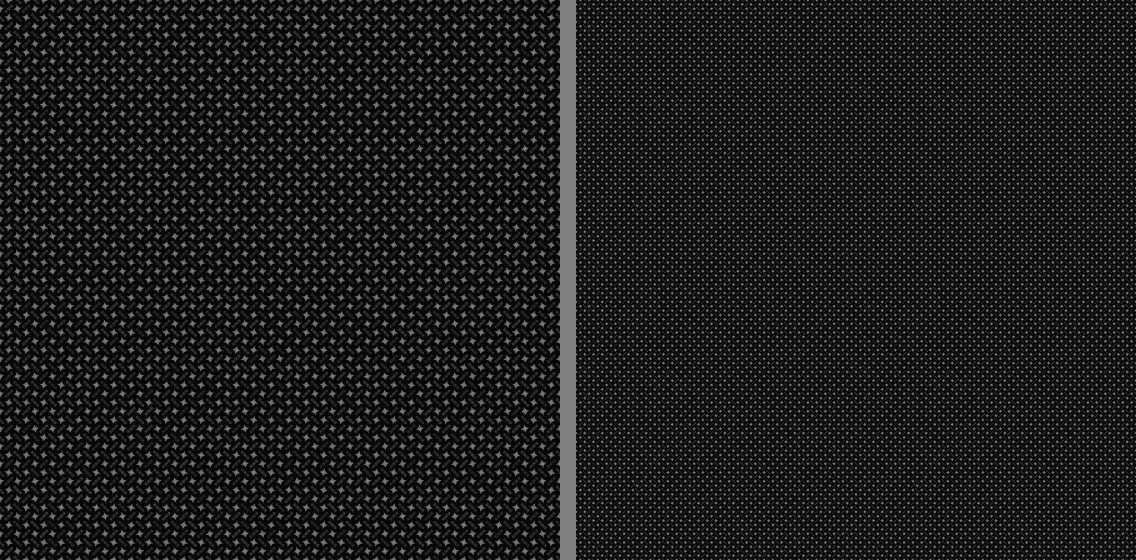
Left, the tile; right, the same tile 2 across and 2 down.
Write a Shadertoy shader that draws this pattern.

```glsl
#define CELLS 64.0          // pills and stars across, two per repeat
#define GRAIN_CELLS 512.0   // grain squares across
#define PILL_LENGTH 0.70    // half length, in pill spacings
#define PILL_WIDTH 0.29     // half width
#define CORE_LENGTH 0.44
#define CORE_WIDTH 0.11
#define DOT_SPACING 0.177
#define PILL_GREY 0.03
#define CORE_GREY 0.20
#define STAR_EDGE 0.35
#define STAR_CENTRE 0.47
#define GRAIN 0.09

float hash(vec2 p) {
    vec3 q = fract(vec3(p.xyx) * 0.1031);
    q += dot(q, q.yzx + 33.33);
    return fract((q.x + q.y) * q.z);
}

// Capsule lying along x
float capsule(vec2 p, float halfLength, float radius) {
    p.x = max(abs(p.x) - (halfLength - radius), 0.0);
    return length(p) - radius;
}

// Nearest pill: distance, position along it, position across it
vec3 nearestPill(vec2 lattice, out vec2 id) {
    vec2 home = floor(lattice + 0.5);
    vec3 nearest = vec3(10.0);
    id = home;
    for (int y = -1; y <= 1; y++) {
        for (int x = -1; x <= 1; x++) {
            vec2 node = home + vec2(x, y);
            vec2 local = lattice - node;
            // Neighbouring pills lie at right angles
            if (mod(node.x + node.y, 2.0) < 0.5) local = local.yx;
            float d = capsule(local, PILL_LENGTH, PILL_WIDTH);
            if (d < nearest.x) {
                nearest = vec3(d, local);
                id = node;
            }
        }
    }
    return nearest;
}

void mainImage(out vec4 fragColor, in vec2 fragCoord) {
    vec2 uv = fragCoord / iResolution.xy;
    vec2 cell = uv * CELLS;
    vec2 lattice = 0.5 * vec2(cell.x + cell.y, cell.x - cell.y);
    float pixel = 0.7071 * CELLS / min(iResolution.x, iResolution.y);

    vec2 node;
    vec3 pill = nearestPill(lattice, node);
    vec2 pillId = mod(vec2(node.x + node.y, node.x - node.y), CELLS);
    float wear = hash(pillId + 7.0);
    float grain = hash(mod(floor(uv * GRAIN_CELLS), GRAIN_CELLS)) - 0.5;

    // Dark pill with a faint dotted core
    float grey = PILL_GREY + 0.2 * GRAIN * grain;
    float core = 1.0 - smoothstep(-0.5 * pixel, 0.5 * pixel,
                                  capsule(pill.yz, CORE_LENGTH, CORE_WIDTH));
    float dots = 0.8 + 0.2 * cos(3.14159265 * pill.y / DOT_SPACING);
    float coreGrey = CORE_GREY * dots * mix(0.75, 1.15, wear);
    grey = mix(grey, coreGrey + 0.5 * GRAIN * grain, core);

    // Light stars fill the gaps between pills
    float star = smoothstep(0.0, pixel, pill.x);
    float starGrey = mix(STAR_EDGE, STAR_CENTRE, smoothstep(0.02, 0.18, pill.x));
    grey = mix(grey, starGrey + GRAIN * grain, star);

    fragColor = vec4(vec3(grey), 1.0);
}
```
